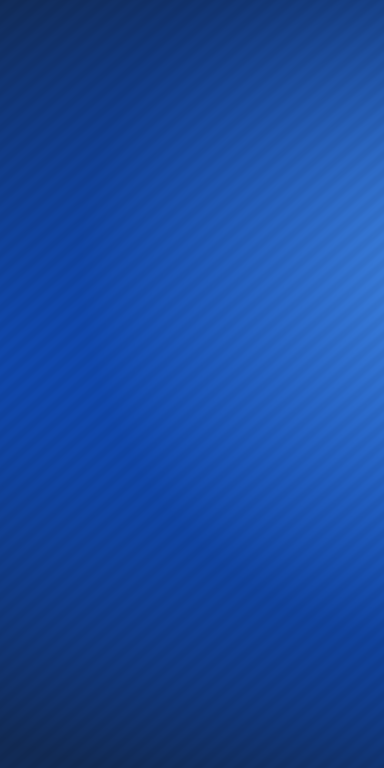
Write a WebGL 1 fragment shader that draws this background.

```glsl
precision highp float;
// A deep blue backdrop: a pale glow beyond the right edge fades through royal
// blue, vertical falloff darkens both ends to navy, and faint diagonal
// stripes cover everything. Lengths are in canvas widths, origin lower left.

uniform vec2 u_resolution;

const vec3 GLOW_BLUE  = vec3(0.25, 0.51, 0.86);
const vec3 ROYAL_BLUE = vec3(0.06, 0.28, 0.68);
const vec3 NAVY       = vec3(0.07, 0.165, 0.33);

// Linear radial falloff: 1 at the center, 0 at the radius.
float radialGlow(vec2 p, vec2 center, float radius) {
  return clamp(1.0 - length(p - center) / radius, 0.0, 1.0);
}

// Darkness growing away from the middle height, stronger on the left.
float endShade(vec2 p, float middle) {
  float rise = pow(abs(p.y - middle) + 0.0001, mix(1.5, 3.0, p.x));
  return clamp(rise * mix(0.95, 0.6, p.x) + 0.08 * (1.0 - p.x), 0.0, 1.0);
}

// Soft rising diagonal bands, from -1 to 1.
float stripes(vec2 p, float slope, float period, float softness) {
  float phase = fract((p.y - slope * p.x) / period);
  float triangle = abs(phase - 0.5) * 4.0 - 1.0;
  return smoothstep(-softness, softness, triangle) * 2.0 - 1.0;
}

void main() {
  vec2 p = gl_FragCoord.xy / u_resolution.x;

  // Glow over royal blue
  float glow = radialGlow(p, vec2(1.2, 1.3), 0.99);
  vec3 color = mix(ROYAL_BLUE, GLOW_BLUE, glow);

  // Dark upper and lower ends
  color = mix(color, NAVY, endShade(p, 1.05));

  // Subtle stripe texture
  color *= 1.0 + 0.027 * stripes(p, 0.87, 0.0469, 0.7);

  gl_FragColor = vec4(color, 1.0);
}
```
